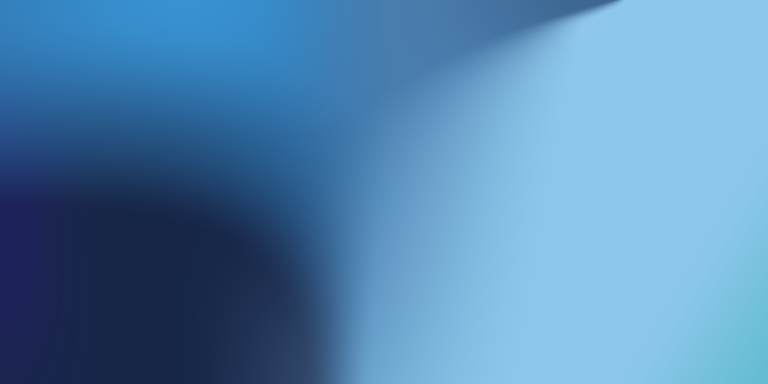
This background is drawn by a Shadertoy shader. Its source:

```glsl
#define AZURE  vec3(0.22, 0.57, 0.82)
#define COBALT vec3(0.19, 0.46, 0.69)
#define SLATE  vec3(0.29, 0.49, 0.68)
#define SHADE  vec3(0.24, 0.40, 0.57)
#define SKY    vec3(0.555, 0.78, 0.92)
#define TEAL   vec3(0.39, 0.74, 0.82)
#define NAVY   vec3(0.09, 0.15, 0.28)
#define INDIGO vec3(0.115, 0.13, 0.35)
#define DUSK   vec3(0.20, 0.29, 0.43)
#define POOL_CENTER vec2(0.20, 0.0)
#define POOL_RADIUS vec2(0.68, 0.64)

// Blue glow at the top left, turning to slate towards the fold
vec3 backdrop(vec2 p) {
    vec2 glowOffset = (p - vec2(0.48, 1.03)) / vec2(0.48, 0.34);
    vec3 color = mix(COBALT, AZURE, exp(-dot(glowOffset, glowOffset)));
    color = mix(color, SLATE, smoothstep(0.65, 1.10, p.x));
    float shadow = smoothstep(1.0, 1.6, p.x) * smoothstep(0.75, 1.0, p.y);
    return mix(color, SHADE, shadow);
}

// Coverage of the pale sheet: crisp at the top, wide and soft below
float sheetMask(vec2 p) {
    float start = 0.8 + 0.8 * pow(p.y, 5.0) - 0.3 * pow(1.0 - p.y, 3.0);
    float end = 1.36 + 0.17 * p.y + 0.1 * smoothstep(0.93, 1.0, p.y);
    float t = clamp((p.x - start) / (end - start), 0.0, 1.0);
    return mix(t, smoothstep(0.0, 1.0, t), 0.7);
}

// Pale sheet with a teal lower right corner
vec3 sheetColor(vec2 p) {
    return mix(SKY, TEAL, smoothstep(-0.1, 1.1, (p.x - 1.6 - 0.6 * p.y) / 0.4));
}

// Dark superellipse whose edge softens with height
float poolMask(vec2 p) {
    vec2 q = max((p - POOL_CENTER) / POOL_RADIUS, 0.0);
    float radius = pow(pow(q.x, 2.5) + pow(q.y, 2.5), 0.4);
    float softness = mix(0.14, 0.5, min(q.y * q.y, 1.0));
    return 1.0 - smoothstep(1.0 - softness, 1.0 + softness, radius);
}

// Indigo on the left, greyer towards the lower right rim
vec3 poolColor(vec2 p) {
    float leftTint = (1.0 - smoothstep(0.0, 0.28, p.x)) * smoothstep(-0.3, 0.35, p.y);
    float rimTint = smoothstep(0.45, 0.9, p.x) * (1.0 - smoothstep(0.0, 0.5, p.y));
    return mix(mix(NAVY, INDIGO, leftTint), DUSK, rimTint);
}

void mainImage(out vec4 fragColor, in vec2 fragCoord) {
    // Canvas units: x in 0..2, y in 0..1
    vec2 p = fragCoord / iResolution.xy * vec2(2.0, 1.0);

    vec3 color = backdrop(p);
    color = mix(color, sheetColor(p), sheetMask(p));
    color = mix(color, poolColor(p), poolMask(p));
    fragColor = vec4(color, 1.0);
}
```
